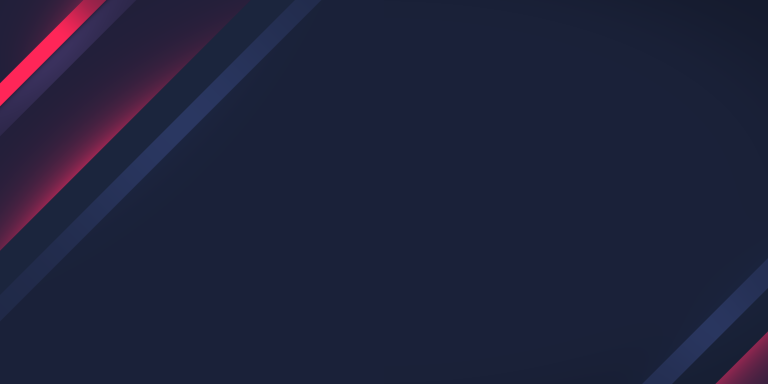
Reproduce this background procedurally as a Shadertoy shader.

```glsl
// Dark navy backdrop with diagonal ribbons in two opposite corners.
// Each ribbon is a band of the diagonal coordinate "across", lit by
// gaussians of the coordinate "along" and by one-sided exponential glows.

#define NAVY      vec3(0.102, 0.130, 0.222)
#define INDIGO    vec3(0.165, 0.215, 0.380)
#define VIOLET    vec3(0.245, 0.205, 0.390)
#define PLUM      vec3(0.130, 0.118, 0.225)
#define CRIMSON   vec3(1.000, 0.150, 0.345)
#define ROSE      vec3(0.620, 0.155, 0.325)
#define GLOW_FADE 0.075
#define SHADE     0.18

// Antialiased step at an edge; "across" grows sqrt(2) faster than distance.
float edge(float at, float across) {
    float soft = 1.0 / iResolution.y;
    return smoothstep(at - soft, at + soft, across);
}

float band(float from, float to, float across) {
    return edge(from, across) * (1.0 - edge(to, across));
}

float bell(float center, float width, float v) {
    float d = (v - center) / width;
    return exp(-d * d);
}

// Glow that starts sharply at an edge and dies off with distance inside it.
float sideGlow(float inside, float fade) {
    return edge(0.0, inside) * exp(-max(inside, 0.0) / fade);
}

vec3 backdrop(vec2 p, float aspect) {
    vec2 fromMiddle = (p - vec2(0.5 * aspect, 0.5)) / vec2(0.5 * aspect, 0.5);
    float corner = smoothstep(0.75, 1.9, dot(fromMiddle, fromMiddle));
    return NAVY * (1.0 - SHADE * corner * step(0.0, fromMiddle.x));
}

vec3 upperLeft(vec3 color, float across, float along) {
    // Pale slope beside the indigo ribbon
    color += vec3(0.004, 0.016, 0.018) * band(0.653, 0.768, across);
    color += vec3(0.006, 0.014, 0.026) * sideGlow(across - 0.837, 0.06)
           * bell(0.1, 0.5, along);

    // Indigo ribbon
    float indigo = band(0.768, 0.837, across) * (0.35 + 0.65 * bell(0.15, 0.55, along));
    color = mix(color, INDIGO, indigo);

    // Wide dark panel with a rose rim
    color = mix(color, PLUM, 0.85 * (1.0 - edge(0.653, across)));
    float rim = sideGlow(0.653 - across, GLOW_FADE) * bell(-0.25, 0.55, along);
    color = mix(color, ROSE, rim);

    // Violet ribbon, strongest beside the crimson one
    float violet = band(0.277, 0.355, across) * mix(1.0, 0.65, (across - 0.277) / 0.078);
    color = mix(color, VIOLET, violet * (0.45 + 0.55 * bell(0.0, 0.3, along)));
    color *= 1.0 - 0.4 * sideGlow(across - 0.277, 0.007);

    // Corner panel, warmed towards the top
    float warm = sideGlow(0.217 - across, 0.06) * smoothstep(-0.25, 0.25, along);
    color = mix(color, ROSE, 0.5 * warm);

    // Crimson ribbon
    float crimson = band(0.217, 0.277, across) * (1.0 - 0.5 * smoothstep(0.05, 0.28, along));
    return mix(color, CRIMSON, crimson);
}

vec3 lowerRight(vec3 color, float across, float along) {
    // Distances are measured from the lower right corner
    color += vec3(0.006, 0.014, 0.026) * sideGlow(across - 0.328, 0.06);
    color += vec3(0.004, 0.012, 0.016) * band(0.137, 0.250, across);
    float indigo = band(0.250, 0.328, across) * (0.65 + 0.3 * bell(0.0, 0.2, along));
    color = mix(color, INDIGO, indigo);
    color = mix(color, PLUM, 1.0 - edge(0.137, across));
    return mix(color, ROSE, 0.9 * sideGlow(0.137 - across, 0.09));
}

void mainImage(out vec4 fragColor, in vec2 fragCoord) {
    vec2 p = fragCoord / iResolution.y;
    float aspect = iResolution.x / iResolution.y;

    // Coordinates of each corner: across the ribbons and along them
    vec2 fromTopLeft = vec2(p.x, 1.0 - p.y);
    vec2 fromLowRight = vec2(aspect - p.x, p.y);

    vec3 color = backdrop(p, aspect);
    color = upperLeft(color, fromTopLeft.x + fromTopLeft.y, fromTopLeft.x - fromTopLeft.y);
    color = lowerRight(color, fromLowRight.x + fromLowRight.y, fromLowRight.x - fromLowRight.y);
    fragColor = vec4(color, 1.0);
}
```
